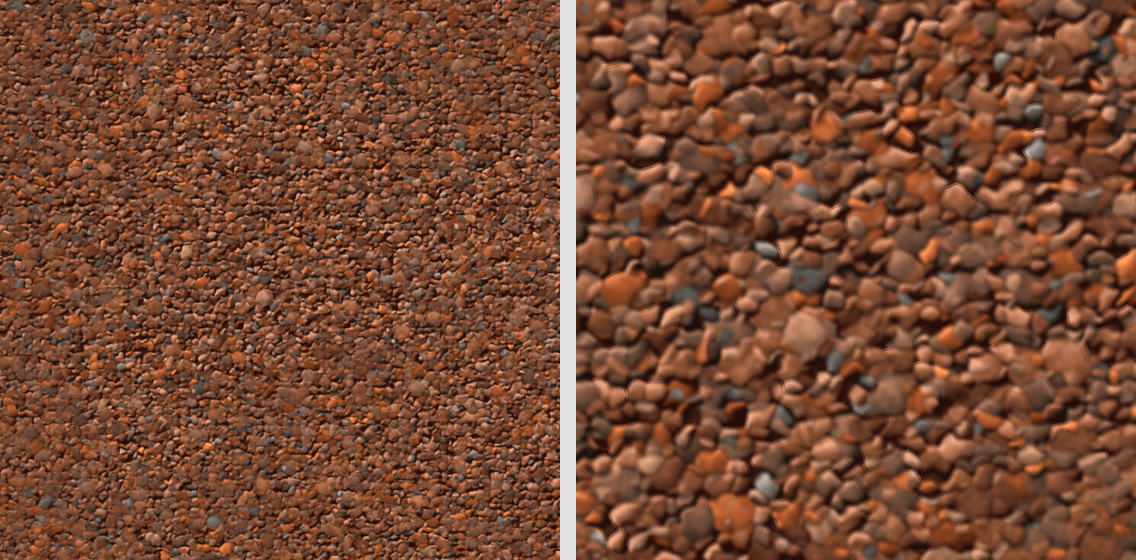
Left: the whole. Right: its middle third, enlarged.
A WebGL 2 fragment shader for this texture:

```glsl
#version 300 es
precision highp float;
// Ground of crushed red-brown stone: overlapping angular grains lit from the upper left.

uniform vec2 u_resolution;
out vec4 fragColor;

// Grain layers, coarse to fine: cells per canvas and share of cells filled
const int LAYERS = 3;
const vec3 LAYER_CELLS = vec3(41.0, 61.0, 92.0);
const vec3 LAYER_FILL = vec3(0.5, 0.8, 1.0);
const float JITTER = 0.7;          // spread of grain centres, in cells
const float TURN = 2.0;            // spread of grain directions around level, radians
const float THICKNESS = 0.8;
const float LIFT = 0.45;           // random raise of whole grains
const float TILT = 0.3;            // random slant of grain tops

// Light and tone
const vec2 TO_LIGHT = vec2(-0.5, 0.86);
const float LIGHT_STEP = 0.0034;
const float SLOPE_GAIN = 0.68;
const float HEIGHT_GAIN = 0.36;
const float MEAN_HEIGHT = 0.8;
const float GRAIN_VARIATION = 0.5;
const float GRIT = 0.2;
const float MEAN_TONE = 0.54;
const float SOFTNESS = 0.0011;     // spread of the smoothing samples
const float WARP = 0.0028;         // roughness of outlines

// Colours from crevice to lit face
const vec3 TONES[5] = vec3[5](
    vec3(0.14, 0.05, 0.03), vec3(0.29, 0.15, 0.09), vec3(0.43, 0.25, 0.16),
    vec3(0.57, 0.33, 0.21), vec3(0.74, 0.48, 0.35));
const vec3 DUSTY = vec3(1.30, 0.92, 0.71);
const vec3 GREY = vec3(1.08, 0.99, 0.93);
const vec3 ORANGE = vec3(1.14, 0.97, 0.74);
const vec3 LUMA = vec3(0.30, 0.59, 0.11);

vec4 hash4(vec2 p) {
    vec4 phase = vec4(dot(p, vec2(127.1, 311.7)), dot(p, vec2(269.5, 183.3)),
                      dot(p, vec2(419.2, 371.9)), dot(p, vec2(97.3, 157.1)));
    return fract(sin(phase) * 43758.5453);
}

vec2 noise2(vec2 p) {
    vec2 cell = floor(p), f = fract(p);
    f = f * f * (3.0 - 2.0 * f);
    vec2 low = mix(hash4(cell).xy, hash4(cell + vec2(1, 0)).xy, f.x);
    vec2 high = mix(hash4(cell + vec2(0, 1)).xy, hash4(cell + vec2(1, 1)).xy, f.x);
    return mix(low, high, f.y);
}

// Height of the topmost grain (x) and its two random traits (yz)
vec3 topGrain(vec2 p) {
    vec3 top = vec3(0.0, 0.3, 0.5);
    for (int layer = 0; layer < LAYERS; layer++) {
        vec2 g = p * LAYER_CELLS[layer] + float(layer) * 17.3;
        vec2 home = floor(g);
        for (int j = -1; j <= 1; j++)
        for (int i = -1; i <= 1; i++) {
            vec2 cell = home + vec2(i, j);
            vec4 place = hash4(cell + float(layer) * 31.0);
            vec4 form = hash4(cell + float(layer) * 31.0 + 211.0);
            if (form.w > LAYER_FILL[layer]) continue;

            // Grain frame: turned and stretched around its centre
            vec2 q = g - cell - 0.5 - (place.xy - 0.5) * JITTER;
            float angle = (place.z - 0.5) * TURN + 0.15;
            float c = cos(angle), s = sin(angle);
            q = vec2(c * q.x + s * q.y, c * q.y - s * q.x);
            q /= mix(0.5, 0.76, form.x) * vec2(1.0, mix(0.52, 0.9, form.y));

            // Blend of ellipse and hexagon
            vec2 a = abs(q);
            float d = mix(length(q), max(a.x, 0.5 * a.x + 0.87 * a.y), 0.55);
            if (d > 1.0) continue;
            vec2 slant = (vec2(form.z, place.w) - 0.5) * 2.0 * TILT;
            float height = THICKNESS * (1.0 - d * d * d) + LIFT * place.w + dot(q, slant);
            if (height > top.x) top = vec3(height, fract(form.z * 7.31 + form.x), form.y);
        }
    }
    return top;
}

vec3 toneRamp(float tone) {
    float t = clamp(tone, 0.0, 1.3) * 4.0;
    int k = int(min(floor(t), 3.0));
    return mix(TONES[k], TONES[k + 1], t - float(k));
}

vec3 ground(vec2 p, float contrast) {
    vec2 q = p + (noise2(p * 130.0) - 0.5) * WARP * 2.0;
    vec3 grain = topGrain(q);
    float slope = clamp(grain.x - topGrain(q + TO_LIGHT * LIGHT_STEP).x, -0.9, 0.7);

    // Tone from light, depth, grain and fine grit
    float tone = SLOPE_GAIN * slope + HEIGHT_GAIN * (grain.x - MEAN_HEIGHT)
        + GRAIN_VARIATION * (grain.y - 0.5) + GRIT * (noise2(p * 240.0).x - 0.5);
    vec3 color = toneRamp(MEAN_TONE + contrast * tone);

    // Mineral tint of the grain
    float light = dot(color, LUMA);
    float kind = fract(grain.z * 13.7 + grain.y * 3.1);
    if (kind < 0.04) return light * GREY;
    if (kind < 0.36) return mix(color, light * DUSTY, 0.85);
    return kind > 0.87 ? color * ORANGE : color;
}

void main() {
    vec2 p = gl_FragCoord.xy / u_resolution.y;
    float contrast = mix(0.75, 1.2, noise2(p * 5.0 + 3.7).x);

    // Four turned samples smooth the grain edges
    vec2 o = vec2(0.38, 0.92) * SOFTNESS;
    vec3 color = ground(p + o, contrast) + ground(p - o, contrast)
        + ground(p + vec2(o.y, -o.x), contrast) + ground(p + vec2(-o.y, o.x), contrast);
    fragColor = vec4(color * 0.25, 1.0);
}
```
